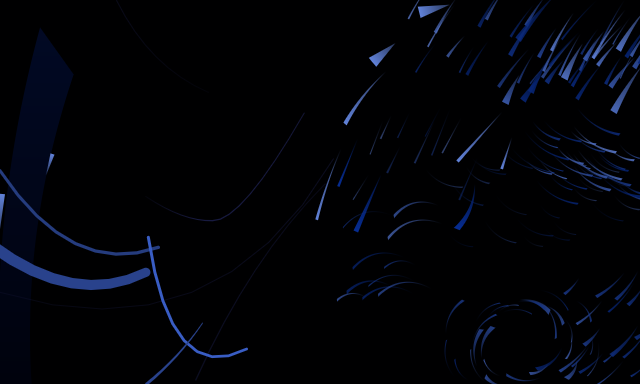
A Shadertoy shader for this background:

```glsl
// Blue ribbons and wind-blown streaks on a black ground.
// Broad arcs are faceted quadratic curves; the streaks are tapered parabolas
// scattered by hashed loops, with one group circling a vortex at lower right.

#define CANVAS_WIDTH 7.68
#define FACETS 8
#define DEEP vec3(0.02, 0.14, 0.46)
#define BRIGHT vec3(0.38, 0.51, 0.85)
#define RIBBON vec3(0.16, 0.26, 0.55)
#define HAZE vec3(0.09, 0.10, 0.25)
#define VORTEX vec2(6.25, 0.5)

float hash(float n) {
    return fract(sin(n * 12.9898 + 4.1) * 43758.547);
}

float pixelSize() {
    return CANVAS_WIDTH / iResolution.x;
}

// Smooth coverage; lines thinner than a pixel fade instead of vanishing.
float cover(float dist, float halfWidth) {
    float w = max(halfWidth, 0.5 * pixelSize());
    return halfWidth / w * clamp(0.5 + (w - dist) / pixelSize(), 0.0, 1.0);
}

// Faceted quadratic curve whose half width runs from w0 to w1.
float ribbon(vec2 p, vec2 a, vec2 b, vec2 c, float w0, float w1) {
    float best = 1e3, along = 0.0;
    vec2 prev = a;
    for (int i = 1; i <= FACETS; i++) {
        float t = float(i) / float(FACETS);
        vec2 next = mix(mix(a, b, t), mix(b, c, t), t);
        vec2 edge = next - prev;
        float h = clamp(dot(p - prev, edge) / dot(edge, edge), 0.0, 1.0);
        float d = length(p - prev - edge * h);
        if (d < best) {
            best = d;
            along = (float(i) - 1.0 + h) / float(FACETS);
        }
        prev = next;
    }
    return cover(best, mix(w0, w1, along));
}

// Bent streak with a broad cut head, thinning and fading to its tail.
float streak(vec2 p, vec2 head, float degrees, float len, float bend, float w) {
    float angle = radians(degrees);
    vec2 dir = vec2(cos(angle), sin(angle));
    vec2 q = p - head;
    float u = dot(q, dir) / len;
    float v = dot(q, vec2(-dir.y, dir.x)) - bend * len * 4.0 * u * (1.0 - u);
    float slope = 4.0 * bend * (1.0 - 2.0 * u);
    float d = abs(v) / sqrt(1.0 + slope * slope);
    float cut = clamp(0.5 + u * len / pixelSize(), 0.0, 1.0);
    return cut * cover(d, w * max(1.0 - u, 0.0)) * clamp(1.0 - 0.6 * u, 0.0, 1.0);
}

// Streaks scattered over a box, sharing a direction and bend.
void scatter(inout vec3 col, vec2 p, float seed, int count, vec2 centre, vec2 extent,
             float degrees, float len, float bend, float w, float gain) {
    for (int i = 0; i < count; i++) {
        float id = seed + float(i) * 1.7;
        vec2 spot = vec2(fract(float(i) * 0.618 + seed), hash(id)) * 2.0 - 1.0;
        float tint = hash(id + 0.3);
        float turn = degrees + 14.0 * (hash(id + 0.6) - 0.5);
        float size = len * mix(0.6, 1.3, hash(id + 0.9));
        float a = streak(p, centre + spot * extent, turn, size, bend,
                         w * mix(0.4, 1.3, hash(id + 1.2)));
        col = mix(col, mix(DEEP, BRIGHT, tint * tint), a * gain);
    }
}

// Curved streaks running around the vortex.
void swirl(inout vec3 col, vec2 p) {
    for (int i = 0; i < 30; i++) {
        float id = float(i) * 1.3 + 50.0;
        float a = float(i) * 2.4;
        float r = mix(0.4, 0.95, hash(id));
        vec2 head = VORTEX + r * vec2(cos(a), 0.8 * sin(a));
        float m = streak(p, head, degrees(a) + 105.0, mix(0.25, 0.5, hash(id + 0.4)),
                         -0.13, mix(0.005, 0.03, pow(hash(id + 0.7), 3.0)));
        col = mix(col, mix(DEEP, BRIGHT, hash(id + 0.2) * 0.7), m * 0.8);
    }
}

// Tall dark blade at the left, cut by a slanted top edge.
void blade(inout vec3 col, vec2 p) {
    float rise = p.y - 0.6;
    float left = -0.02 + 0.037 * rise * rise;
    float right = 0.36 + 0.054 * rise * rise;
    float top = dot(p - vec2(0.48, 4.28), normalize(vec2(0.56, 0.40)));
    float d = max(max(left - p.x, p.x - right), top);
    vec3 shade = mix(vec3(0.0, 0.008, 0.05), vec3(0.006, 0.035, 0.14), p.y / 4.2);
    col = mix(col, shade, clamp(0.5 - d / pixelSize(), 0.0, 1.0));
}

void mainImage(out vec4 fragColor, in vec2 fragCoord) {
    vec2 p = fragCoord * pixelSize();
    vec3 col = vec3(0.0, 0.0, 0.004);
    blade(col, p);

    // Faint long threads
    float thread = ribbon(p, vec2(3.65, 3.25), vec2(2.9, 1.95), vec2(2.55, 1.96), 0.005, 0.008);
    thread = max(thread, ribbon(p, vec2(2.55, 1.96), vec2(2.2, 1.95), vec2(1.75, 2.25), 0.008, 0.001));
    thread = max(thread, 0.4 * ribbon(p, vec2(1.4, 4.6), vec2(1.8, 3.8), vec2(2.5, 3.5), 0.006, 0.002));
    thread = max(thread, 0.5 * ribbon(p, vec2(4.0, 2.7), vec2(2.6, 0.3), vec2(0.0, 1.1), 0.006, 0.003));
    thread = max(thread, 0.5 * ribbon(p, vec2(3.9, 2.4), vec2(3.0, 1.5), vec2(2.35, 0.05), 0.004, 0.008));
    col = mix(col, HAZE, thread);

    // Broad arcs at the left
    col = mix(col, RIBBON * 0.9, ribbon(p, vec2(0.0, 2.56), vec2(0.86, 1.27), vec2(1.9, 1.64), 0.018, 0.02));
    col = mix(col, RIBBON, ribbon(p, vec2(-0.1, 1.66), vec2(0.9, 0.92), vec2(1.75, 1.34), 0.07, 0.055));
    col = mix(col, RIBBON * 1.4, ribbon(p, vec2(1.78, 1.76), vec2(2.05, -0.05), vec2(2.96, 0.42), 0.018, 0.016));
    col = mix(col, RIBBON, ribbon(p, vec2(1.76, 0.0), vec2(2.15, 0.32), vec2(2.43, 0.73), 0.018, 0.005));

    // Small shards and lone streaks
    float shard = streak(p, vec2(0.03, 2.28), -95.0, 0.55, 0.0, 0.03);
    shard = max(shard, streak(p, vec2(0.63, 2.76), -107.0, 0.27, 0.0, 0.025));
    shard = max(shard, streak(p, vec2(5.03, 4.46), 14.0, 0.38, 0.0, 0.07));
    shard = max(shard, streak(p, vec2(4.47, 3.86), 40.0, 0.36, 0.0, 0.07));
    shard = max(shard, streak(p, vec2(4.14, 3.12), 52.0, 0.8, 0.04, 0.025));
    shard = max(shard, streak(p, vec2(3.8, 1.97), 71.0, 0.9, 0.02, 0.017));
    shard = max(shard, streak(p, vec2(5.49, 2.67), 48.0, 0.8, 0.0, 0.02));
    shard = max(shard, streak(p, vec2(6.02, 2.58), 72.0, 0.4, 0.0, 0.017));
    col = mix(col, BRIGHT, shard);
    float blue = streak(p, vec2(4.27, 1.83), 66.0, 0.75, 0.0, 0.03);
    blue = max(blue, streak(p, vec2(4.06, 2.37), 68.0, 0.62, 0.0, 0.015));
    blue = max(blue, streak(p, vec2(5.48, 1.86), 68.0, 0.58, -0.1, 0.035));
    col = mix(col, DEEP * 1.25, blue);

    // Slanting shower above, sweeping arcs at right, domes at centre, eddies below
    scatter(col, p, 3.0, 22, vec2(6.2, 3.9), vec2(1.3, 0.5), 55.0, 0.5, 0.02, 0.018, 0.75);
    scatter(col, p, 11.3, 26, vec2(6.9, 3.8), vec2(0.85, 0.55), 57.0, 0.55, 0.02, 0.035, 0.9);
    scatter(col, p, 23.7, 10, vec2(4.9, 2.7), vec2(0.7, 0.5), 64.0, 0.5, 0.0, 0.010, 0.5);
    scatter(col, p, 31.1, 30, vec2(7.2, 2.6), vec2(0.6, 0.45), 149.0, 0.5, 0.10, 0.014, 0.85);
    scatter(col, p, 47.9, 22, vec2(6.6, 2.2), vec2(1.1, 0.6), 150.0, 0.4, 0.12, 0.008, 0.4);
    scatter(col, p, 59.2, 10, vec2(4.4, 1.55), vec2(0.4, 0.65), 12.0, 0.55, 0.18, 0.014, 0.75);
    scatter(col, p, 71.6, 16, vec2(7.2, 0.55), vec2(0.5, 0.6), 46.0, 0.4, -0.05, 0.022, 0.85);
    swirl(col, p);

    fragColor = vec4(col, 1.0);
}
```
